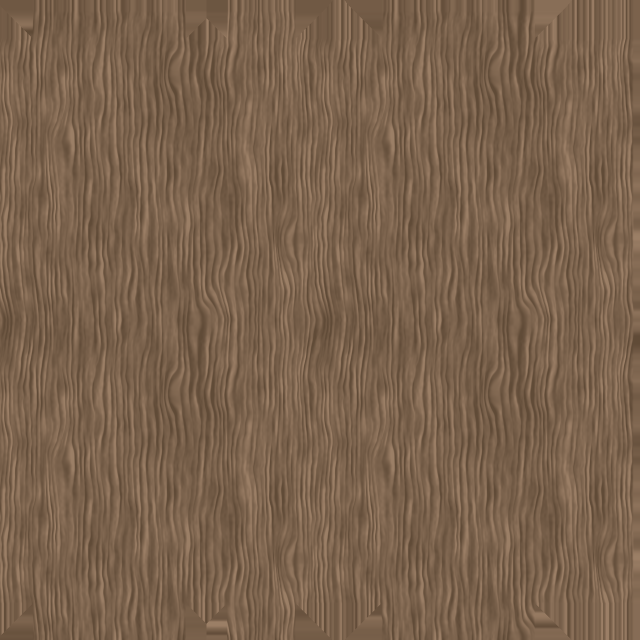
Give the GLSL for this texture, as a Shadertoy shader.

```glsl
float hash(vec2 p) {
    vec3 q = fract(p.xyx * vec3(0.1031, 0.1030, 0.0973));
    q += dot(q, q.yzx + 33.33);
    return fract((q.x + q.y) * q.z);
}

// Value noise that wraps over one tile; cells holds whole numbers.
float noise(vec2 tile, vec2 cells) {
    vec2 p = tile * cells;
    vec2 i = floor(p), f = p - i;
    f = f * f * (3.0 - 2.0 * f);
    vec2 a = mod(i, cells), b = mod(i + 1.0, cells);
    return mix(mix(hash(a), hash(vec2(b.x, a.y)), f.x),
               mix(hash(vec2(a.x, b.y)), hash(b), f.x), f.y);
}

// Soft elliptical spot on the wrapped tile.
float spot(vec2 tile, vec2 center, vec2 radius) {
    vec2 d = (fract(tile - center + 0.5) - 0.5) / radius;
    return exp(-dot(d, d));
}

// Nearest point inside a box, kept if closer than the best so far.
void nearest(vec2 uv, vec2 low, vec2 high, inout vec2 best) {
    vec2 p = clamp(uv, low, high);
    if (distance(uv, p) < distance(uv, best)) best = p;
}

// Stepped boards; the margins beyond them smear the closest grain outward.
vec2 smearMargins(vec2 uv) {
    vec2 best = clamp(uv, vec2(0.0, 0.057), vec2(0.99, 0.94));
    for (int i = 0; i < 3; i++) {
        float center = 0.171 + 0.2725 * float(i) - 0.035 * float(i == 1);
        float halfWidth = i == 1 ? 0.054 : 0.12;
        nearest(uv, vec2(center - halfWidth, 0.0), vec2(center + halfWidth, 0.984), best);
    }
    return best;
}

float woodTone(vec2 tile) {
    // Nearly straight fibres with a short, shallow wobble
    float bend = 0.018 * (noise(tile, vec2(5, 5)) - 0.5)
               + 0.011 * (noise(tile, vec2(19, 13)) - 0.5)
               + 0.004 * (noise(tile, vec2(40, 34)) - 0.5);
    float wild = 0.0, streak = 0.0;

    // Knots, wavy figure and pale streaks, each repeated half a tile away
    for (int i = 0; i < 2; i++) {
        float k = float(i);
        bend += 0.035 * spot(tile, vec2(0.53, 0.77) + k * vec2(0.36, 0.475), vec2(0.03, 0.07));
        wild += spot(tile, vec2(0.195, 0.52) + 0.5 * k, vec2(0.07, 0.17));
        wild += 0.6 * spot(tile, vec2(0.41, 0.54) + 0.5 * k, vec2(0.05, 0.12));
        vec2 sway = tile + vec2(0.01 * sin(6.2832 * (2.0 * tile.y + k)), 0.0);
        streak += spot(sway, vec2(0.27, 0.09) + k * vec2(0.5, 0.43), vec2(0.019, 0.14));
    }
    streak += 0.8 * spot(tile, vec2(0.52, 0.0), vec2(0.018, 0.08));
    bend += wild * 0.045 * (noise(tile, vec2(12, 9)) - 0.5);

    // Ridged growth lines: a slow rise, then a sharp dark groove
    vec2 along = vec2(tile.x + bend, tile.y);
    float phase = 56.0 * along.x + 1.5 * sin(6.2832 * along.x)
                + 0.9 * noise(along, vec2(27, 4)) + 0.35 * noise(along, vec2(60, 9));
    float f = fract(phase);
    float ridge = smoothstep(0.0, 0.7, f) * (1.0 - smoothstep(0.8, 1.0, f));
    float depth = mix(0.05, 1.1, noise(along, vec2(44, 9)));
    float calm = 1.0 - 0.8 * min(streak, 1.0);

    // Broad tone, fine fibres and short pores
    float tone = 0.385 + calm * depth * (ridge - 0.5);
    tone += 0.22 * (noise(along, vec2(15, 3)) - 0.5);
    tone += 0.16 * (noise(along, vec2(6, 5)) - 0.5);
    tone += 0.40 * calm * (noise(along, vec2(88, 15)) - 0.5);
    tone += 0.34 * (noise(along, vec2(160, 24)) - 0.5);
    tone += 0.14 * (noise(along, vec2(200, 90)) - 0.5);
    tone += 0.38 * streak + 0.08 * wild;
    tone += 0.4 * max(tone - 0.6, 0.0);
    return clamp(tone, -0.1, 1.1);
}

void mainImage(out vec4 fragColor, in vec2 fragCoord) {
    vec2 uv = fragCoord / iResolution.xy;
    vec3 groove = vec3(0.395, 0.31, 0.232);
    vec3 pale = vec3(0.59, 0.48, 0.385);

    // Two tiles each way, with four samples per pixel for smooth edges
    float tone = 0.0;
    for (int i = 0; i < 4; i++) {
        vec2 offset = (vec2(i % 2, i / 2) - 0.5) * 0.5 / iResolution.xy;
        tone += 0.25 * woodTone(2.0 * smearMargins(uv + offset));
    }
    fragColor = vec4(mix(groove, pale, tone), 1.0);
}
```
